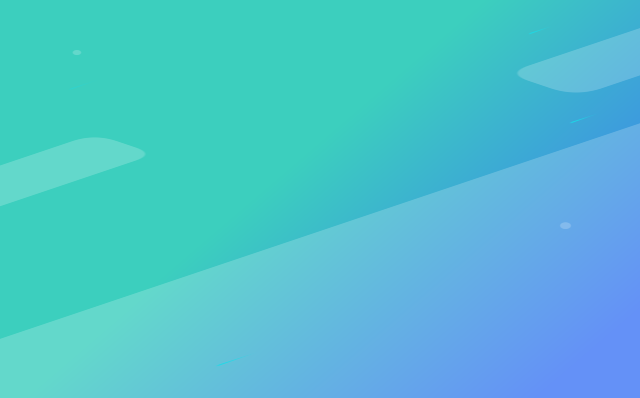
Write a WebGL 1 fragment shader that draws this background.

```glsl
precision highp float;

uniform vec2 u_resolution;

// Shared slope of the panel, slabs and streaks
const vec2 ALONG = vec2(0.948, 0.319);
const vec2 ACROSS = vec2(-0.319, 0.948);

// Antialiased coverage of a signed distance
float fill(float d) {
  float pixel = 1.0 / u_resolution.y;
  return 1.0 - smoothstep(-0.6 * pixel, 0.6 * pixel, d);
}

float smoothMax(float a, float b, float k) {
  float h = max(k - abs(a - b), 0.0) / k;
  return max(a, b) + 0.25 * k * h * h;
}

// Slanted band ending in a rounded tip that points right
float slab(vec2 q) {
  float lower = -dot(q, ACROSS);
  float upper = -lower - 0.097;
  float end = dot(q, vec2(0.319, 0.948));
  return smoothMax(smoothMax(end, upper, 0.036), lower, 0.032);
}

float ellipse(vec2 q, vec2 radius) {
  return (length(q / radius) - 1.0) * radius.y;
}

// Thin tapered line, fading away from its start
float streak(vec2 q, float size) {
  float t = dot(q, ALONG) / size;
  float fade = smoothstep(0.0, 0.12, t) * (1.0 - smoothstep(0.1, 1.0, t));
  return fade * fill(abs(dot(q, ACROSS)) - 0.0015 * (1.0 - 0.6 * t));
}

void main() {
  vec2 p = gl_FragCoord.xy / u_resolution * vec2(1.61, 1.0);

  // Diagonal gradient from teal to blue
  float ramp = dot(vec2(p.x, 1.0 - p.y), vec2(0.65, 0.76));
  float t = clamp((ramp - 0.795) / 0.845, 0.0, 1.0);
  vec3 color = mix(vec3(0.235, 0.81, 0.745), vec3(0.24, 0.46, 0.96), t);

  // Translucent white panel, slabs and dots
  float veil = fill(dot(p - vec2(0.0, 0.1485), ACROSS));
  veil = max(veil, fill(slab(p - vec2(0.390, 0.613))));
  veil = max(veil, fill(slab((vec2(1.273, 0.816) - p) / 1.16) * 1.16));
  veil += fill(ellipse(p - vec2(0.1935, 0.868), vec2(0.0105, 0.0063)));
  veil += fill(ellipse(p - vec2(1.4226, 0.433), vec2(0.0136, 0.0084)));
  color = mix(color, vec3(1.0), 1.0 - pow(0.8, veil));

  // Cyan streaks
  float glow = streak(p - vec2(1.328, 0.914), 0.07);
  glow += streak(p - vec2(1.431, 0.690), 0.085);
  glow += streak(p - vec2(0.540, 0.079), 0.12);
  glow += 0.4 * streak(p - vec2(0.171, 0.774), 0.09);
  color = mix(color, vec3(0.1, 0.86, 0.91), 0.85 * glow);

  gl_FragColor = vec4(color, 1.0);
}
```
